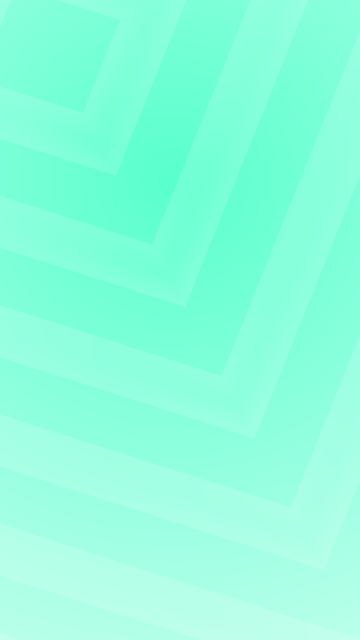
This background is drawn by a Shadertoy shader. Its source:

```glsl
// Nested slanted translucent frames over a soft mint radial gradient.

const vec3 MINT = vec3(0.34, 1.0, 0.80);
const vec3 WHITE = vec3(1.0);

const vec2 GLOW_CENTER = vec2(0.48, 0.50);    // from the top left, in canvas widths
const vec2 FRAME_CENTER = vec2(0.193, 0.095);
const vec2 FRAME_PERIOD = vec2(0.3393, 0.3037);
const vec2 SHEAR = vec2(0.4015, -0.319);
const float INNER_SIZE = 0.48;                // half size of the innermost panel, in periods
const float HALF_BAND = 0.2375;               // half width of a band, in periods

// Skewed coordinates whose axes run across the frame sides.
vec2 frameSpace(vec2 p) {
    vec2 skewed = p + SHEAR * p.yx;
    return abs(skewed - FRAME_CENTER) / FRAME_PERIOD;
}

// Fading toward white away from the glow.
float radialFade(vec2 p, vec2 center) {
    return 0.01 + 0.42 * length(p - center);
}

// Opacity of the repeated light bands, thinner along their middle near the corners.
float bandOpacity(vec2 q) {
    float level = max(q.x, q.y) - INNER_SIZE;
    float fromMiddle = abs(fract(level - HALF_BAND + 0.5) - 0.5);
    float blur = 0.75 * fwidth(level);
    float mask = 1.0 - smoothstep(HALF_BAND - blur, HALF_BAND + blur, fromMiddle);

    float across = fromMiddle / HALF_BAND;
    float crease = exp(-2.5 * across * across - 0.9 * abs(q.x - q.y));
    return mask * (0.15 - 0.09 * crease);
}

void mainImage(out vec4 fragColor, in vec2 fragCoord) {
    vec2 p = vec2(fragCoord.x, iResolution.y - fragCoord.y) / iResolution.x;

    vec3 color = mix(MINT, WHITE, radialFade(p, GLOW_CENTER));
    color = mix(color, WHITE, bandOpacity(frameSpace(p)));
    fragColor = vec4(color, 1.0);
}
```
